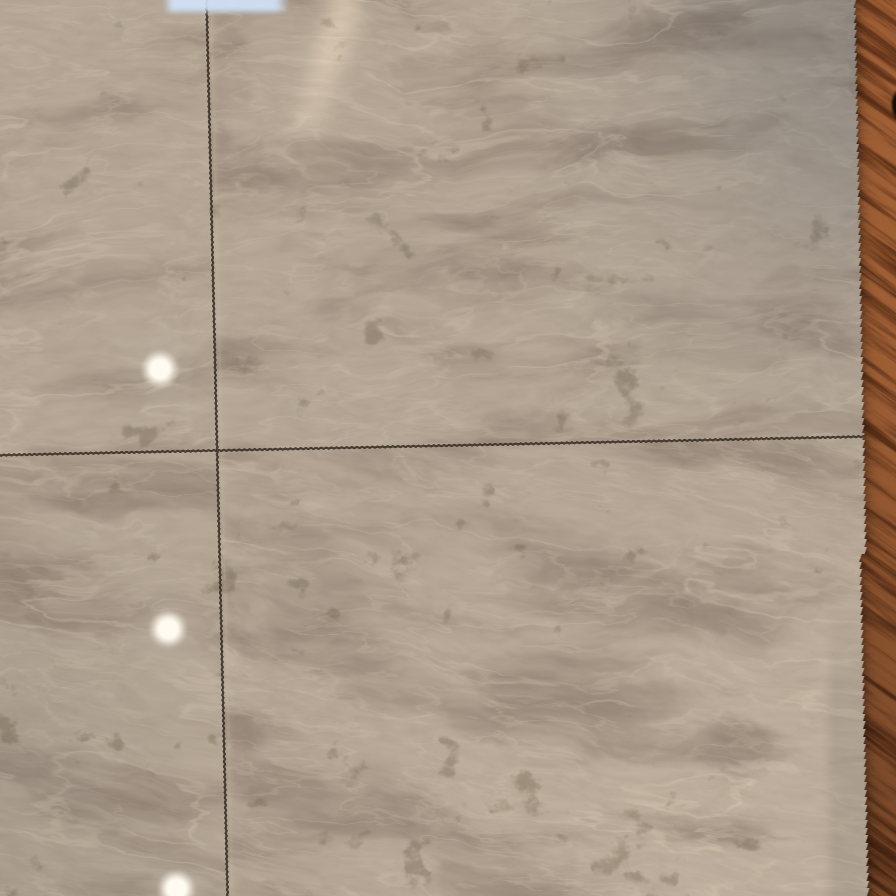
A three.js fragment shader for this texture:

```glsl
varying vec2 vUv;

#define JOINT_WIDTH 0.0013
#define SOFT 0.0012
#define VEIN_SCALE vec2(7.0, 27.0)
#define VEIN_AMOUNT 0.34
#define LAMP_FIRST vec2(0.197, 0.008)
#define LAMP_STEP vec2(-0.0093, 0.290)
#define LAMP_RADIUS 0.021
#define WOOD_ANGLE 0.62

const vec3 STONE = vec3(0.705, 0.648, 0.583);
const vec3 STONE_DARK = vec3(0.585, 0.525, 0.470);
const vec3 CREAM = vec3(0.815, 0.760, 0.675);
const vec3 JOINT = vec3(0.22, 0.18, 0.145);
const vec3 WOOD = vec3(0.51, 0.305, 0.17);
const vec3 WOOD_DARK = vec3(0.33, 0.17, 0.08);

float hash(vec2 p) {
  p = fract(p * vec2(0.1031, 0.1137));
  p += dot(p, p.yx + 33.33);
  return fract((p.x + p.y) * p.x * 7.31);
}

float noise(vec2 p) {
  vec2 i = floor(p), f = fract(p);
  f = f * f * (3.0 - 2.0 * f);
  return mix(mix(hash(i), hash(i + vec2(1.0, 0.0)), f.x),
             mix(hash(i + vec2(0.0, 1.0)), hash(i + vec2(1.0)), f.x), f.y);
}

float fbm(vec2 p) {
  float sum = 0.0, amp = 0.5;
  for (int i = 0; i < 5; i++) {
    sum += amp * noise(p);
    p = mat2(0.98, 0.17, -0.17, 0.98) * p * 2.03 + 17.3;
    amp *= 0.5;
  }
  return sum;
}

vec2 rotate(vec2 p, float a) {
  return mat2(cos(a), -sin(a), sin(a), cos(a)) * p;
}

// Thin crest where the noise crosses its middle value
float ridge(vec2 p, float width) {
  return 1.0 - smoothstep(0.0, width, abs(fbm(p) - 0.48));
}

vec3 stone(vec2 p, vec2 tile) {
  float tilt = mix(0.10, -0.07, tile.y) + 0.04 * tile.x;
  vec2 q = rotate(p, -tilt) + tile * vec2(3.7, 5.3);
  q.y += 0.055 * (fbm(q * vec2(5.0, 8.0)) - 0.5);
  q.x += 0.10 * (fbm(q * 9.0 + 8.0) - 0.5);
  vec2 s = q * VEIN_SCALE;
  float cloud = fbm(s * 0.8 + 4.0);
  float patches = smoothstep(0.38, 0.65, fbm(q * vec2(9.0, 19.0) + 31.0));
  float veins = ridge(s + 11.0, 0.045) * patches;
  float fine = ridge(s * vec2(1.7, 2.0) + 47.0, 0.05) * (1.0 - 0.6 * patches);
  vec3 c = mix(STONE_DARK, STONE, smoothstep(0.12, 0.53, cloud));
  c = mix(c, CREAM, VEIN_AMOUNT * (veins + 0.6 * fine));
  c += 0.055 * (fbm(q * vec2(50.0, 150.0)) - 0.48);
  float smudge = smoothstep(0.70, 0.82, fbm(p * vec2(24.0, 29.0) + 70.0));
  return mix(c, vec3(0.47, 0.42, 0.34), 0.45 * smudge);
}

vec3 wood(vec2 p) {
  vec2 q = rotate(p, -WOOD_ANGLE);
  float grain = fbm(q * vec2(9.0, 150.0));
  vec3 c = mix(WOOD_DARK, WOOD * 1.15, smoothstep(0.15, 0.65, grain));
  c *= 0.82 + 0.25 * smoothstep(0.0, 0.7, p.y);
  float knot = length((p - vec2(1.003, 0.883)) * vec2(1.0, 0.5));
  return mix(vec3(0.09, 0.05, 0.03), c, smoothstep(0.005, 0.010, knot));
}

// Dark joint with a stippled edge
float joint(float d, float along) {
  float teeth = 0.0005 * sin(along * 1100.0);
  return 1.0 - smoothstep(0.0, SOFT, abs(d + teeth) - JOINT_WIDTH * 0.55);
}

void main() {
  vec2 p = vUv;
  float dx = p.x - (0.254 - 0.0235 * p.y);
  float dy = p.y - (0.492 + 0.0215 * p.x);
  vec3 c = stone(p, vec2(step(0.0, dx), step(0.0, dy)));

  // Uneven room light
  c *= 1.0 + 0.045 * smoothstep(0.25, 0.75, p.x) * (1.0 - smoothstep(0.15, 0.5, p.y));
  c *= 1.0 - 0.06 * (1.0 - smoothstep(0.0, 0.3, p.x)) * (1.0 - smoothstep(0.1, 0.5, p.y));
  float corner = smoothstep(0.55, 1.0, p.x) * smoothstep(0.45, 1.0, p.y);
  c = mix(c, c * vec3(0.80, 0.83, 0.87), corner);
  c *= 1.0 - 0.08 * smoothstep(0.915, 0.935, p.x) * (1.0 - smoothstep(0.2, 0.35, p.y));

  // Joints
  c = mix(c, CREAM, 0.25 * exp(-abs(dx - 0.005) * 350.0));
  c = mix(c, JOINT, 0.88 * max(joint(dx, p.y), joint(dy, p.x)));

  // Window and beam reflections
  float beam = abs(p.x - mix(0.335, 0.385, (p.y - 0.82) / 0.18));
  c += vec3(0.13, 0.12, 0.10) * exp(-beam * beam * 1800.0) * smoothstep(0.77, 0.98, p.y);
  float pane = smoothstep(0.18, 0.195, p.x) * (1.0 - smoothstep(0.305, 0.325, p.x));
  c = mix(c, vec3(0.82, 0.89, 0.98), 0.9 * pane * smoothstep(0.981, 0.993, p.y));

  // Row of lamp reflections
  for (int i = 0; i < 3; i++) {
    float r = length(p - LAMP_FIRST - float(i) * LAMP_STEP) / LAMP_RADIUS;
    float glow = 0.95 * (1.0 - smoothstep(0.35, 1.15, r)) + 0.12 * exp(-r * r * 0.5);
    c = mix(c, vec3(1.0, 0.985, 0.94), min(glow, 1.0));
  }

  // Sawtooth border against the wood, with one step
  float border = mix(0.969 - 0.023 * p.y, 0.974 - 0.020 * p.y, step(0.382, p.y));
  border += 0.003 * (fract(p.y * 118.0) - 0.5);
  float outside = smoothstep(-SOFT, SOFT, p.x - border);
  vec3 floorWood = wood(p) * (1.0 - 0.35 * exp(-max(p.x - border, 0.0) * 160.0));
  gl_FragColor = vec4(mix(c, floorWood, outside), 1.0);
}
```
